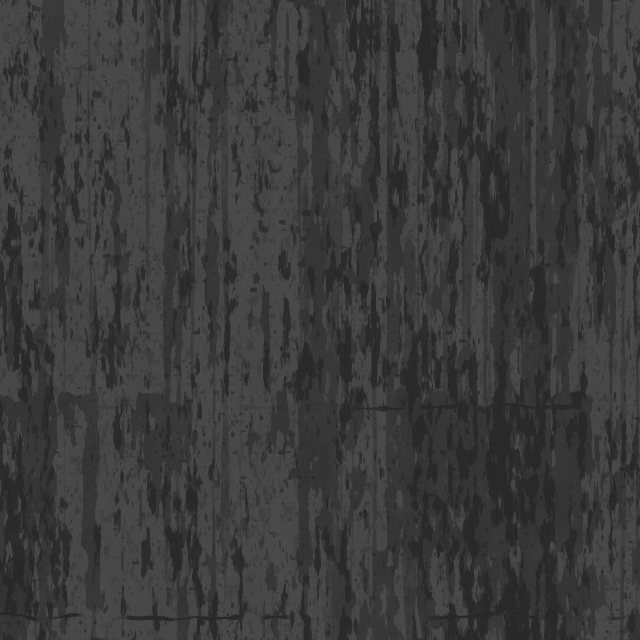
Reproduce this texture procedurally as a Shadertoy shader.

```glsl
const float LIGHT_CONCRETE = 0.284;
const float WET_STAIN = 0.206;
const float BLACK_GRIME = 0.148;

float hash(vec2 p) {
    vec3 q = fract(p.xyx * 0.1031);
    q += dot(q, q.yzx + 33.33);
    return fract((q.x + q.y) * q.z);
}

float noise(vec2 p) {
    vec2 cell = floor(p), f = fract(p);
    f = f * f * (3.0 - 2.0 * f);
    float low = mix(hash(cell), hash(cell + vec2(1, 0)), f.x);
    float high = mix(hash(cell + vec2(0, 1)), hash(cell + vec2(1, 1)), f.x);
    return mix(low, high, f.y);
}

float fbm(vec2 p) {
    float sum = 0.0, weight = 0.53;
    for (int i = 0; i < 4; i++) {
        sum += weight * noise(p);
        p = p * 2.03 + 17.3;
        weight *= 0.5;
    }
    return sum;
}

// Soft-edged interval from a to b
float band(float x, float a, float b, float soft) {
    return smoothstep(a - soft, a + soft, x) * (1.0 - smoothstep(b - soft, b + soft, x));
}

// How strongly each column of the wall is streaked
float wetness(float x) {
    float right = 0.65 * band(x, 0.46, 0.67, 0.03) + band(x, 0.67, 0.89, 0.015);
    return max(right, 0.55 * band(x, -0.1, 0.09, 0.015)) + 0.3 * band(x, 0.27, 0.33, 0.02);
}

// Long vertical runs, one candidate per column
float drips(vec2 uv, float columns, float coverage, float seed) {
    float wander = 0.007 * (noise(vec2(uv.x * 7.0, uv.y * 4.0) + seed) - 0.5);
    float fray = 0.003 * (fbm(uv * vec2(90, 45) + seed) - 0.5);
    float x = (uv.x + wander + fray) * columns;
    float run = 0.0;
    for (int i = -1; i <= 1; i++) {
        float column = floor(x) + float(i);
        vec2 id = vec2(column, seed);
        float center = column + 0.2 + 0.6 * hash(id + 3.1);
        float size = hash(id + 7.7);
        float halfWidth = mix(0.08, 0.36, size * size);
        halfWidth *= 0.65 + 0.7 * noise(vec2(column * 5.3 + seed, uv.y * 8.0));
        float top = mix(0.45, 1.7, hash(id + 11.9));
        float bottom = top - mix(0.4, 1.6, hash(id + 19.3));
        float taper = smoothstep(bottom, bottom + 0.12, uv.y)
                    * (1.0 - smoothstep(top - 0.02, top, uv.y));
        float edge = (abs(x - center) - halfWidth * taper) / columns;
        float present = step(hash(id + 29.5), coverage + 0.5 * wetness(column / columns));
        float strength = mix(0.55, 1.0, hash(id + 37.1)) * smoothstep(0.0, 0.2, taper);
        run = max(run, present * strength * (1.0 - smoothstep(-0.0012, 0.0012, edge)));
    }
    return run;
}

// Broken horizontal crack with an uneven path
float seam(vec2 uv, float height, float seed) {
    float path = height + 0.018 * (fbm(vec2(uv.x * 14.0, seed)) - 0.5);
    float thickness = 0.0035 * noise(vec2(uv.x * 65.0, seed + 5.0));
    float line = 1.0 - smoothstep(thickness, thickness + 0.002, abs(uv.y - path));
    return line * smoothstep(0.25, 0.6, noise(vec2(uv.x * 28.0, seed + 9.0)));
}

// Small pits stretched downwards, gathered in clumps
float pits(vec2 uv, vec2 scale, float threshold) {
    float clump = fbm(uv * vec2(14, 6) + 51.0) - 0.5;
    float spot = noise(uv * scale) + 0.35 * clump;
    return smoothstep(threshold, threshold + 0.1, spot);
}

void mainImage(out vec4 fragColor, in vec2 fragCoord) {
    vec2 uv = fragCoord / iResolution.xy;
    float wet = wetness(uv.x);
    float rough = fbm(uv * vec2(105, 32));
    float streaky = fbm(uv * vec2(42, 3.2) + 8.0);

    // Damp lower wall with a ragged upper edge
    float blocks = band(uv.x, -0.1, 0.16, 0.008) + band(uv.x, 0.215, 0.31, 0.008)
                 + band(uv.x, 0.62, 0.95, 0.02);
    float dampTop = 0.382 + 0.04 * (fbm(vec2(uv.x * 32.0, uv.y * 9.0)) - 0.5);
    float damp = blocks * band(uv.y, 0.05, dampTop, 0.003);
    damp *= mix(0.35, 1.0, smoothstep(0.08, 0.34, uv.y));

    // Ragged stains and clean-edged runs
    float field = 0.58 * streaky + 0.42 * rough + 0.09 * wet + 0.15 * damp;
    float stain = 0.9 * smoothstep(0.555, 0.592, field);
    float runs = max(drips(uv, 24.0, 0.22, 2.0), drips(uv, 53.0, 0.2, 71.0));
    runs = max(runs, 0.85 * drips(uv, 97.0, 0.12, 143.0));
    runs *= mix(0.55, 1.0, smoothstep(0.36, 0.5, rough + 0.12 * wet));
    stain = max(stain, runs);

    // Black grime along streaks and around the side edges
    float sideDistance = min(uv.x, 1.0 - uv.x);
    float sidePatch = exp(-pow(sideDistance / 0.06, 2.0) - pow((uv.y - 0.6) / 0.1, 2.0));
    float soot = 0.5 * fbm(uv * vec2(65, 7) + 31.0) + 0.5 * fbm(uv * vec2(125, 42) + 63.0);
    soot += 0.13 * sidePatch + 0.05 * stain + 0.03 * wet;
    soot += 0.22 * (fbm(uv * vec2(8, 4) + 90.0) - 0.5);
    float grime = 0.8 * smoothstep(0.575, 0.66, soot);

    // Cracks and pits
    float upperSeam = seam(uv, 0.365, 13.0) * mix(0.2, 0.8, smoothstep(0.5, 0.62, uv.x));
    float cracks = max(upperSeam, 0.9 * seam(uv, 0.037, 47.0));
    float holes = max(pits(uv, vec2(135, 75), 0.86), 0.7 * pits(uv + 4.0, vec2(240, 150), 0.86));
    grime = max(grime, max(cracks, 0.65 * holes));

    // Surface tone with mottling and fine grain
    float mottle = fbm(uv * vec2(32, 14) + 120.0) - 0.5;
    float speckle = smoothstep(0.56, 0.72, fbm(uv * vec2(150, 85) + 5.0));
    float light = LIGHT_CONCRETE + 0.025 * mottle - 0.035 * speckle;
    float tone = mix(light, WET_STAIN + 0.045 * mottle, stain);
    tone = mix(tone, BLACK_GRIME, grime);
    tone += 0.018 * (noise(uv * 470.0) - 0.5);
    fragColor = vec4(vec3(tone), 1.0);
}
```
